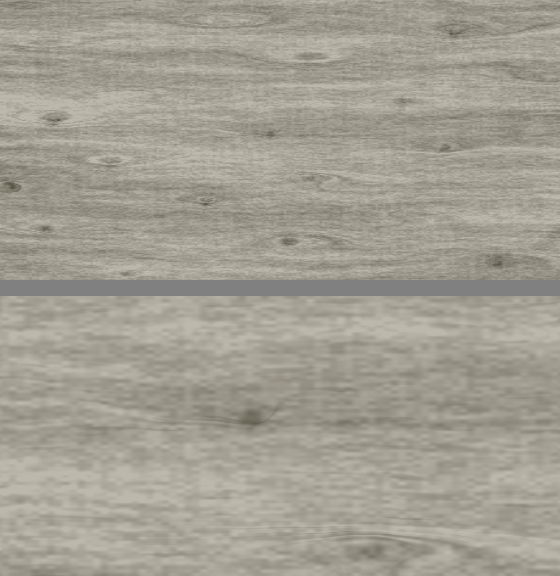
Top: the whole. Bottom: its middle third, enlarged.
Write a WebGL 1 fragment shader that draws this texture.

```glsl
precision highp float;
uniform vec2 u_resolution;

float hash(vec2 p) {
  return fract(sin(dot(p, vec2(127.1, 311.7))) * 43758.5453);
}

// Value noise centred on zero
float noise(vec2 p) {
  vec2 i = floor(p), f = fract(p);
  f = f * f * (3.0 - 2.0 * f);
  float low = mix(hash(i), hash(i + vec2(1.0, 0.0)), f.x);
  float high = mix(hash(i + vec2(0.0, 1.0)), hash(i + 1.0), f.x);
  return mix(low, high, f.y) - 0.5;
}

void main() {
  vec2 p = gl_FragCoord.xy / u_resolution.y;

  // Slow waviness of the growth layers
  float layer = p.y + 0.06 * noise(p * vec2(1.6, 5.0))
    + 0.024 * noise(p * vec2(4.5, 14.0) + 7.0)
    + 0.005 * noise(p * vec2(22.0, 45.0));
  vec2 ragged = p + 0.014 * vec2(noise(p * 45.0), noise(p * 60.0 + 9.0));

  // Knots bend the layers into long closed loops
  float knotShade = 0.0;
  float figure = 0.0;
  for (int i = 0; i < 20; i++) {
    float n = float(i);
    float size = hash(vec2(n, 3.0));
    vec2 knot = vec2(2.0 * fract(n * 0.618 + 0.12 * hash(vec2(n, 1.0)) + 0.2),
      (n + 0.2 + 0.6 * hash(vec2(n, 2.0))) / 20.0);
    vec2 shift = vec2(0.12 * (hash(vec2(n, 4.0)) - 0.5), 0.006);
    float loopDist = length((p - knot - shift) / vec2(0.09 + 0.13 * size, 0.017 + 0.016 * size));
    float loopFall = exp(-loopDist * loopDist);
    float side = hash(vec2(n, 5.0)) < 0.5 ? -1.0 : 1.0;
    layer += side * (0.04 + 0.045 * size) * loopFall;
    figure += loopFall;

    vec2 d = (ragged - knot) / (0.6 + 0.6 * size);
    float coreDist = length(d / vec2(0.019, 0.014));
    float halo = exp(-0.22 * coreDist * coreDist);
    float strength = smoothstep(0.25, 0.6, hash(vec2(n, 6.0)));
    layer += side * 0.025 * halo * strength;
    knotShade += strength * (0.14 * exp(-coreDist * coreDist) + 0.06 * halo);
  }
  figure = min(figure, 1.0);

  // Bands, streaks and fine rings follow the layers
  float shade = 0.017 + 0.1 * noise(vec2(p.x * 0.9, layer * 9.0));
  shade += 0.115 * noise(vec2(p.x * 1.7, layer * 34.0) + 20.0);
  shade += (0.085 + 0.06 * figure) * noise(vec2(p.x * 2.5, layer * 95.0) + 50.0);
  shade -= 0.014 * figure;

  // Thin dark ring edges, strongest inside the loops
  float ring = 1.0 - smoothstep(0.0, 0.12, abs(noise(vec2(p.x * 1.2, layer * 42.0) + 5.0)));
  shade -= (0.012 + 0.045 * figure) * ring;

  // Long dark seams, broken up along their length
  float seam = 1.0 - smoothstep(0.0, 0.07, abs(noise(vec2(p.x * 0.8, layer * 7.0) + 33.0)));
  float seamMask = smoothstep(-0.08, 0.22, noise(vec2(p.x * 2.2, layer * 5.0) + 71.0));
  shade -= 0.1 * seam * seamMask;

  // Short fibres and pores
  shade += 0.085 * noise(p * vec2(26.0, 180.0));
  shade += 0.1 * noise(p * vec2(110.0, 230.0) + 13.0);
  float pore = smoothstep(0.2, 0.4, noise(vec2(p.x * 14.0, layer * 150.0) + 90.0));
  shade -= 0.045 * pore;

  shade -= knotShade * (0.95 + 0.9 * noise(p * vec2(90.0, 110.0)));
  shade = clamp(shade, -0.34, 0.1);
  vec3 oak = vec3(0.64, 0.622, 0.573) + shade * vec3(1.0, 0.98, 1.02);
  gl_FragColor = vec4(oak, 1.0);
}
```
